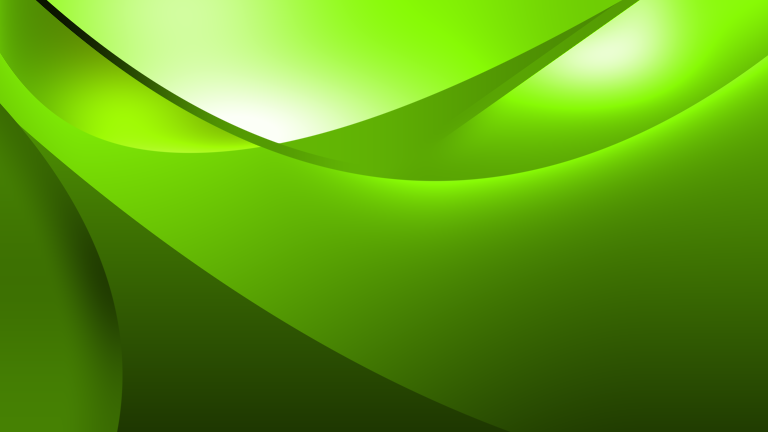
Give the GLSL for this background, as a WebGL 1 fragment shader.

```glsl
precision highp float;
uniform vec2 u_resolution;

#define LIME vec3(0.53, 0.98, 0.02)
#define PALE vec3(0.99, 1.0, 0.97)
#define YELLOW_TINT vec3(0.10, 0.0, 0.0)
#define BOWL_LOW vec2(1.007, 0.581)
#define DOME_LOW vec2(0.440, 0.646)
#define DISC_TIP vec2(0.2836, 0.132)
#define RAY_TOP vec2(1.481, 1.0)
#define SHADOW_WIDTH 0.023
#define RIM_FALLOFF 0.075

// Tone 0..1 runs from black to lime, 1..2 from lime to near white.
vec3 greenTone(float tone) {
  return mix(LIME * clamp(tone, 0.0, 1.0), PALE, clamp(tone - 1.0, 0.0, 1.0));
}

float glow(vec2 p, vec2 center, vec2 radius) {
  vec2 d = (p - center) / radius;
  return exp(-dot(d, d));
}

float cover(float d) {
  return smoothstep(-0.8, 0.8, d * u_resolution.y);
}

// Boundary curves, in units of the canvas height.
float bowlCurve(float x) {
  float dx = x - BOWL_LOW.x;
  return BOWL_LOW.y + 0.49 * dx * dx;
}

float domeCurve(float x) {
  float dx = x - DOME_LOW.x;
  float flatten = dx > 0.0 ? 0.648 : 1.166;
  return DOME_LOW.y + 0.583 * dx * dx / (1.0 + flatten * dx);
}

float sheetCurve(float x) {
  return 0.75 - 0.9 * x + 0.2246 * x * x;
}

float discCurve(float y) {
  float dy = y - DISC_TIP.y;
  return DISC_TIP.x - 0.717 * dy * dy;
}

// Shading of each surface.
float sheetTone(vec2 p, float depth) {
  float tone = 0.24 + 0.55 * p.y;
  tone += 0.3 * smoothstep(-0.25, 0.2, p.x) * (1.0 - smoothstep(0.2, 1.5, p.x));
  float rim = exp(-max(depth, 0.0) / RIM_FALLOFF);
  return tone + 0.4 * rim * smoothstep(0.6, 1.05, p.x);
}

float domeTone(vec2 p) {
  float tone = 0.95 - 0.13 * smoothstep(1.0, 1.4, p.x);
  tone += 1.05 * glow(p, vec2(0.57, 0.68), vec2(0.42, 0.17));
  return tone + 0.65 * glow(p, vec2(0.42, 1.0), vec2(0.30, 0.20));
}

float wedgeTone(vec2 p, float height) {
  float ray = (p.x - RAY_TOP.x) * 0.706 - (p.y - RAY_TOP.y);
  float leaf = mix(0.73, 0.56, smoothstep(0.7, 1.4, p.x));
  leaf += 0.07 * cover(ray + 0.03) * smoothstep(1.0, 1.25, p.x);
  float lit = 0.66 + 0.36 * smoothstep(0.0, 0.3, height + 0.15 * (p.x - 1.0));
  lit += 0.75 * glow(p, vec2(1.37, 0.865), vec2(0.17, 0.09));
  lit += 0.45 * glow(p, vec2(1.48, 0.98), vec2(0.10, 0.12));
  float edge = mix(smoothstep(-0.03, 0.08, ray), cover(ray), smoothstep(0.98, 1.2, p.x));
  return mix(leaf, lit, edge);
}

float leafTone(vec2 p, float height) {
  float tone = 0.53 + 0.42 * glow(p, vec2(0.28, 0.74), vec2(0.22, 0.12));
  tone += 0.5 * exp(-max(height, 0.0) / 0.04) * smoothstep(0.1, 0.45, p.x);
  return tone + 0.2 * exp(-p.x / 0.05);
}

float discTone(vec2 p, float depth) {
  float dy = (p.y - 0.35) / 0.2;
  float dip = exp(-dy * dy);
  return mix(0.44 - 0.2 * dip, 0.52 - 0.07 * dip, smoothstep(0.0, 0.14, depth));
}

void main() {
  vec2 p = gl_FragCoord.xy / u_resolution.y;
  float aboveBowl = p.y - bowlCurve(p.x);
  float aboveDome = p.y - domeCurve(p.x);
  float insideDisc = discCurve(p.y) - p.x;
  float overBowl = cover(aboveBowl);
  float overDome = cover(aboveDome);

  // Dark floor and broad sheet
  vec3 color = greenTone(0.22 + 0.5 * p.y);
  vec3 sheet = greenTone(sheetTone(p, -aboveBowl));
  color = mix(color, sheet, cover(p.y - sheetCurve(p.x)));

  // Translucent leaf at the left
  vec3 leaf = greenTone(leafTone(p, aboveDome)) + YELLOW_TINT * smoothstep(0.0, 0.3, p.x);
  color = mix(color, leaf, overDome * (1.0 - overBowl));

  // Bowl interior, with the shadow along its rim
  vec3 bowl = mix(greenTone(wedgeTone(p, aboveBowl)), greenTone(domeTone(p)), overDome);
  float shadow = 1.0 - cover(aboveBowl - SHADOW_WIDTH);
  shadow *= 1.0 - smoothstep(0.62, 0.85, p.x);
  bowl = mix(bowl, greenTone(mix(0.08, 0.62, smoothstep(0.1, 0.58, p.x))), shadow);
  color = mix(color, bowl, overBowl);

  // Disc at the left edge
  color = mix(color, greenTone(discTone(p, insideDisc)), cover(insideDisc));
  gl_FragColor = vec4(color, 1.0);
}
```
